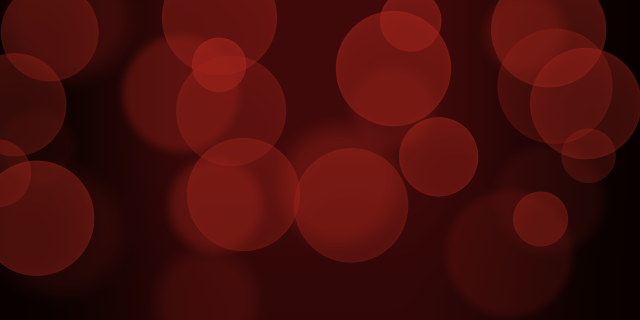
Reproduce this background procedurally as a Shadertoy shader.

```glsl
// Translucent red bokeh discs over a dark backdrop that glows in the centre.
// Two looped layers, blurred behind and crisp in front, are scattered by a
// jittered low-discrepancy sequence and blended towards a single light tint.

#define SOFT_COUNT 11
#define CRISP_COUNT 17
#define SOFT_BLUR 0.05
#define CRISP_BLUR 0.002
#define SOFT_OPACITY 0.36
#define CRISP_OPACITY 0.46
#define JITTER 0.16
#define RIM_GAIN 0.22
#define SHADOW_COLOR vec3(0.035, 0.004, 0.001)
#define GLOW_COLOR vec3(0.25, 0.036, 0.035)
#define LIGHT_COLOR vec3(0.64, 0.14, 0.105)

float hash(float n) {
    return fract(sin(n * 127.1 + 3.7) * 43758.5);
}

// Backdrop brightness: dark sides, bright middle, slightly weaker at the bottom
float glowAt(vec2 uv) {
    float sides = smoothstep(0.02, 0.38, uv.x) * (1.0 - smoothstep(0.62, 1.0, uv.x));
    return sides * mix(0.72, 1.0, smoothstep(0.0, 0.6, uv.y));
}

// Evenly spread points in the unit square
vec2 spread(float i, vec2 offset) {
    return fract(offset + i * vec2(0.7549, 0.5698));
}

// Coverage of a disc whose edge fades over the blur width
float disc(vec2 q, float radius, float blur) {
    float edge = max(blur, 0.7 / iResolution.y);
    return 1.0 - smoothstep(radius - edge, radius + edge, length(q));
}

// Inner shading: fuller towards the edge and top, with a fine bright rim
float lensShade(vec2 q, float radius) {
    float d = length(q) / radius;
    float rim = exp(-abs(1.0 - d) * 28.0);
    return 0.88 + 0.14 * d * d + 0.10 * q.y / radius + RIM_GAIN * rim;
}

void mainImage(out vec4 fragColor, in vec2 fragCoord) {
    vec2 p = fragCoord / iResolution.y;
    float aspect = iResolution.x / iResolution.y;
    vec2 scale = vec2(aspect, 1.0);

    vec3 color = mix(SHADOW_COLOR, GLOW_COLOR, glowAt(p / scale));

    // Blurred discs behind
    for (int i = 0; i < SOFT_COUNT; i++) {
        float n = float(i);
        vec2 jitter = vec2(hash(n + 60.0), hash(n + 80.0)) - 0.5;
        vec2 center = spread(n, vec2(0.30, 0.74)) * scale + JITTER * jitter;
        float radius = mix(0.11, 0.20, hash(n + 20.0));
        float blur = SOFT_BLUR * mix(0.4, 1.2, hash(n + 40.0));
        float opacity = SOFT_OPACITY * mix(0.5, 1.3, hash(n + 100.0));
        opacity *= mix(0.5, 1.0, glowAt(center / scale));
        color = mix(color, LIGHT_COLOR, opacity * disc(p - center, radius, blur));
    }

    // Crisp discs in front, kept off the lowest part of the canvas
    for (int i = 0; i < CRISP_COUNT; i++) {
        float n = float(i) + 1.0;
        vec2 jitter = vec2(hash(n + 160.0), hash(n + 180.0)) - 0.5;
        vec2 center = spread(n, vec2(0.05, 0.0));
        center = vec2(center.x * 1.08 - 0.02, mix(0.20, 1.0, center.y));
        center = center * scale + JITTER * vec2(2.0, 0.6) * jitter;
        float size = smoothstep(0.1, 0.7, hash(n + 120.0));
        float radius = mix(0.085, 0.18, size);
        float opacity = CRISP_OPACITY * mix(0.6, 1.25, hash(n + 140.0));
        opacity *= mix(0.68, 1.0, glowAt(center / scale));
        vec2 q = p - center;
        float cover = disc(q, radius, CRISP_BLUR) * lensShade(q, radius);
        color = mix(color, LIGHT_COLOR, opacity * cover);
    }

    fragColor = vec4(color, 1.0);
}
```
